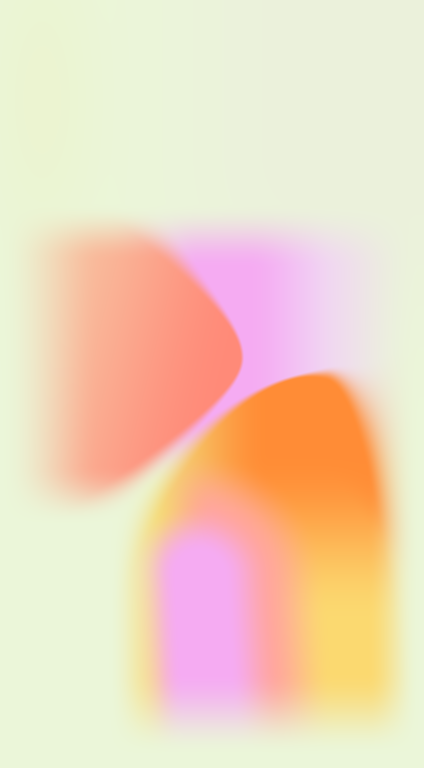
Give the GLSL for this background, as a WebGL 2 fragment shader.

```glsl
#version 300 es
precision highp float;
// Soft colour-field background: a coral lobe and an orange arch over pale green.
// Each form is a feathered box cut by a curve whose edge is crisp at its
// crest and blurs with distance; capsule and diagonal fields tint the arch.
uniform vec2 u_resolution;
out vec4 outColor;

const vec3 MINT = vec3(0.92, 0.965, 0.85);
const vec3 LIME = vec3(0.925, 0.955, 0.81);
const vec3 MIST = vec3(0.92, 0.945, 0.86);
const vec3 ORCHID = vec3(0.96, 0.67, 0.95);
const vec3 LILAC = vec3(0.945, 0.83, 0.955);
const vec3 PEACH = vec3(0.97, 0.76, 0.63);
const vec3 CORAL = vec3(1.0, 0.54, 0.47);
const vec3 ROSE = vec3(1.0, 0.65, 0.62);
const vec3 ORANGE = vec3(1.0, 0.55, 0.21);
const vec3 GOLD = vec3(0.985, 0.85, 0.44);
const vec3 STRAW = vec3(0.95, 0.86, 0.48);

// Box from lo to hi, feathered inward by a separate width on each side.
float softBox(vec2 p, vec2 lo, vec2 hi, vec2 featherLo, vec2 featherHi) {
  vec2 inside = smoothstep(lo, lo + featherLo, p)
              * (1.0 - smoothstep(hi - featherHi, hi, p));
  return inside.x * inside.y;
}

// Gaussian spot with separate radii.
float glow(vec2 p, vec2 center, vec2 radius) {
  vec2 q = (p - center) / radius;
  return exp(-dot(q, q));
}

// Hyperbola opening left from its tip; the edge blurs away from the tip.
float lobeEdge(vec2 p, vec2 tip, float bend) {
  float dy = p.y - tip.y;
  float slope = dy > 0.0 ? 1.0 : 1.2;
  float edge = tip.x + bend - length(vec2(bend, slope * dy));
  float blur = 0.003 + 1.15 * dy * dy;
  return smoothstep(-blur, blur, edge - p.x);
}

// Lopsided parabola opening down; the steep right side is the blurrier one.
float archEdge(vec2 p, vec2 peak) {
  float dx = p.x - peak.x;
  float curve = dx < 0.0 ? 3.15 : 18.8;
  float slope = 2.0 * curve * dx;
  float dist = (peak.y - curve * dx * dx - p.y) / sqrt(1.0 + slope * slope);
  float away = dx + 0.043;
  float blur = 0.003 + (away < 0.0 ? 0.7 : 3.0) * away * away;
  return smoothstep(-blur, blur, dist);
}

// Signed depth inside a round-topped column that runs down from its centre.
float columnDepth(vec2 p, vec2 center, float radius) {
  return radius - length(vec2(p.x - center.x, max(p.y - center.y, 0.0)));
}

vec3 background(vec2 p) {
  vec3 color = mix(MINT, MIST, smoothstep(0.1, 0.4, p.x) * smoothstep(0.4, 0.8, p.y));
  return mix(color, LIME, 0.8 * glow(p, vec2(0.055, 0.87), vec2(0.07, 0.2)));
}

vec3 archColor(vec2 p) {
  // Straw at the left foot turns orange at the crest, then gold lower down.
  vec3 color = mix(STRAW, ORANGE, smoothstep(0.19, 0.35, p.x));
  float rim = dot(p - vec2(0.417, 0.427), vec2(0.8, 0.6));
  float gold = 1.0 - smoothstep(0.19, 0.41, p.y);
  gold *= 1.0 - 0.75 * smoothstep(-0.02, 0.03, rim);
  color = mix(color, GOLD, gold);

  // Orchid column inside, wrapped by a rose halo.
  float depth = columnDepth(p, vec2(0.26 + 0.06 * (0.25 - p.y), 0.25), 0.07);
  float halo = smoothstep(-0.095, -0.01, depth) * smoothstep(0.2, 0.28, p.x);
  color = mix(color, ROSE, halo);
  return mix(color, ORCHID, smoothstep(-0.025, 0.04, depth));
}

void main() {
  // Canvas height is one unit; the width spans 0.55.
  vec2 p = gl_FragCoord.xy / u_resolution * vec2(0.551, 1.0);
  vec3 color = background(p);

  // Orchid veil behind both forms.
  float veil = softBox(p, vec2(0.14, 0.36), vec2(0.545, 0.735),
                       vec2(0.12, 0.10), vec2(0.15, 0.085));
  color = mix(color, mix(ORCHID, LILAC, smoothstep(0.32, 0.44, p.x)), veil);

  // Coral lobe, deepening towards its tip.
  float lobe = lobeEdge(p, vec2(0.315, 0.534), 0.057)
             * softBox(p, vec2(0.0, 0.315), vec2(0.5, 0.735),
                       vec2(0.13, 0.08), vec2(0.05, 0.075));
  float depth = smoothstep(0.02, 0.31, p.x - 0.25 * (p.y - 0.534));
  color = mix(color, mix(PEACH, CORAL, depth), lobe);

  // Orange arch and the column beneath it.
  float arch = archEdge(p, vec2(0.423, 0.514))
             * softBox(p, vec2(0.14, 0.015), vec2(0.547, 0.6),
                       vec2(0.08, 0.11), vec2(0.07, 0.05));
  color = mix(color, archColor(p), arch);

  outColor = vec4(color, 1.0);
}
```
